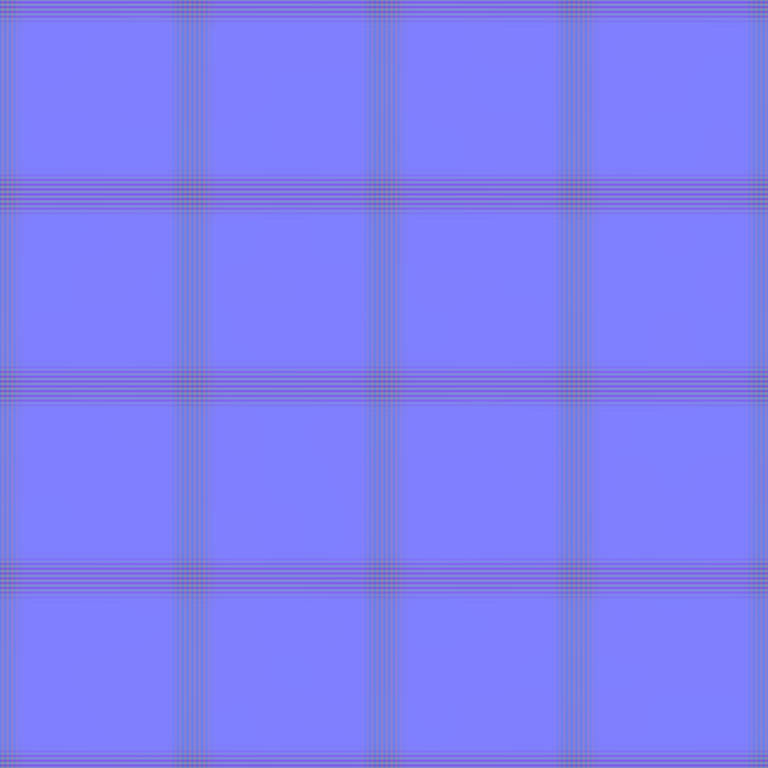
Give the GLSL for this texture map, as a WebGL 2 fragment shader.

```glsl
#version 300 es
precision highp float;
// Tangent-space normal map of square panels divided by bands of fine ripples.

uniform vec2 u_resolution;
out vec4 outColor;

const float TAU = 6.2831853;
const float REPEATS = 4.0;             // panels across and down
const float RIPPLES = 40.0;            // ripple lines per panel width
const float BAND_WIDTH = 0.097;        // half width of a band, in panels
const vec2 BAND_SHIFT = vec2(0.002, -0.012); // band centre off the panel edge
const vec3 FLAT_NORMAL = vec3(0.5, 0.5, 1.0);
const vec2 RIPPLE_TILT = vec2(0.075, 0.110);
const vec2 MEAN_TILT = vec2(-0.022, -0.042);
const vec2 SIDE_TILT = vec2(0.015, -0.005); // opposite slopes of a band
const float BAND_DROP = 0.120;         // mean loss of blue in a band
const float RIPPLE_DROP = 0.050;       // extra loss between the ripples
const float BAND_VARIATION = 0.12;     // strength change between bands
const float GRAIN_CELLS = 16.0;
const float GRAIN_STRENGTH = 0.006;

float hash(vec2 p) {
    vec3 q = fract(vec3(p.xyx) * 0.1031);
    q += dot(q, q.yzx + 33.33);
    return fract((q.x + q.y) * q.z);
}

// Value noise that wraps after a whole number of cells.
float wrappedNoise(vec2 p, float cells) {
    vec2 i = floor(p);
    vec2 f = fract(p);
    f = f * f * (3.0 - 2.0 * f);
    vec2 a = mod(i, cells);
    vec2 b = mod(i + 1.0, cells);
    return mix(mix(hash(a), hash(vec2(b.x, a.y)), f.x),
               mix(hash(vec2(a.x, b.y)), hash(b), f.x), f.y);
}

void main() {
    vec2 uv = gl_FragCoord.xy / u_resolution;
    vec2 panel = uv * REPEATS - BAND_SHIFT;

    // Signed distance to the nearest band; the profile has a flat top.
    vec2 band = floor(panel + 0.5);
    vec2 offset = panel - band;
    vec2 across = offset / BAND_WIDTH;
    vec2 squared = across * across;
    vec2 envelope = exp(-squared * squared);

    // Each band has its own strength; the outer edges share one index.
    vec2 index = mod(band, REPEATS);
    vec2 variation = vec2(hash(vec2(index.x, 7.0)), hash(vec2(index.y, 19.0)));
    envelope *= 1.0 + BAND_VARIATION * (variation - 0.5);

    // Ripples fade out when they are too fine for the canvas.
    vec2 linesPerPixel = REPEATS * RIPPLES / u_resolution;
    vec2 visible = 1.0 - smoothstep(0.35, 0.6, linesPerPixel);
    vec2 ripple = cos(TAU * RIPPLES * offset) * visible;

    // Tilt goes to red and green; the gaps between ripples lose blue.
    vec2 side = clamp(across, -1.0, 1.0);
    vec2 tilt = envelope * (MEAN_TILT + SIDE_TILT * side - RIPPLE_TILT * ripple);
    vec2 drop = envelope * (BAND_DROP - RIPPLE_DROP * ripple);

    vec3 color = FLAT_NORMAL;
    color.rg += tilt;
    color.b *= (1.0 - drop.x) * (1.0 - drop.y);

    // Barely visible unevenness of the panels.
    vec2 grainPoint = uv * GRAIN_CELLS;
    vec2 grain = vec2(wrappedNoise(grainPoint, GRAIN_CELLS),
                      wrappedNoise(grainPoint + 5.0, GRAIN_CELLS));
    color.rg += GRAIN_STRENGTH * (grain - 0.5);

    outColor = vec4(clamp(color, 0.0, 1.0), 1.0);
}
```
